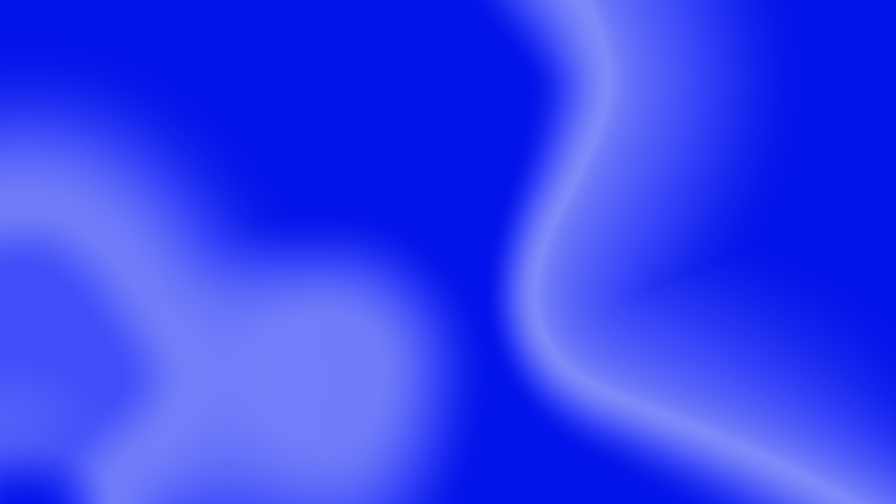
This background is drawn by a Shadertoy shader. Its source:

```glsl
const int CONTROLS = 11;
const int STEPS = 6;

// 1 at the start of the range, 0 at its end
float fade(float start, float end, float d) {
    return 1.0 - smoothstep(start, end, d);
}

// Uniform quadratic spline through three neighbouring controls
vec2 splinePoint(vec2 a, vec2 b, vec2 c, float t) {
    return mix(mix(0.5 * (a + b), b, t), mix(b, 0.5 * (b + c), t), t);
}

// Distance to the spline, positive on the left of its direction
float signedSpline(vec2 p, vec2 controls[CONTROLS]) {
    float nearest = 1e5;
    float side = 1.0;
    vec2 start = 0.5 * (controls[0] + controls[1]);
    for (int i = 1; i < CONTROLS - 1; i++) {
        for (int j = 1; j <= STEPS; j++) {
            float t = float(j) / float(STEPS);
            vec2 end = splinePoint(controls[i - 1], controls[i], controls[i + 1], t);
            vec2 dir = end - start;
            vec2 rel = p - start;
            float d = length(rel - dir * clamp(dot(rel, dir) / dot(dir, dir), 0.0, 1.0));
            if (d < nearest) {
                nearest = d;
                side = dir.x * rel.y - dir.y * rel.x < 0.0 ? -1.0 : 1.0;
            }
            start = end;
        }
    }
    return nearest * side;
}

// Soft ellipse with separate radii: left, right, down, up
float softBlob(vec2 q, vec4 radii, float core) {
    vec2 r = vec2(q.x < 0.0 ? radii.x : radii.y, q.y < 0.0 ? radii.z : radii.w);
    return fade(core, 1.0, length(q / r));
}

// Flowing ribbon: tight on one side, long falloff on the other
float ribbonLight(vec2 p, float d) {
    float bend = p.y - 0.42;
    float tight = 0.48 * fade(0.0, 0.105 + 0.35 * bend * bend, -d);
    float wide = mix(0.23, 0.4, smoothstep(0.0, 0.5, p.y));
    float trail = 0.34 * fade(0.0, wide, d) + 0.14 * exp(-max(d, 0.0) / 0.04);
    return mix(tight, trail, step(0.0, d));
}

// Rounded fold with a dim interior and a neighbouring cloud
float foldLight(vec2 p, float d) {
    float halo = 0.43 * pow(fade(0.0, 0.37, d), 1.5);
    float cloud = 0.43 * softBlob(p - vec2(0.65, 0.27), vec4(0.45, 0.33, 0.5, 0.32), 0.28);
    float outside = halo + cloud - halo * cloud / 0.45;

    float inside = 0.24 + 0.19 * fade(0.0, 0.13, -d);
    inside += 0.07 * softBlob(p - vec2(0.0, 0.17), vec4(0.25, 0.25, 0.15, 0.15), 0.0);
    inside *= 1.0 - softBlob(p - vec2(0.05, -0.03), vec4(0.2, 0.2, 0.16, 0.16), 0.1);
    return mix(inside, outside, smoothstep(-0.012, 0.012, d));
}

vec3 blueRamp(float light) {
    return vec3(light, 0.065 + 0.96 * light, mix(0.92, 0.975, smoothstep(0.0, 0.25, light)));
}

void mainImage(out vec4 fragColor, in vec2 fragCoord) {
    vec2 p = fragCoord / iResolution.xy * vec2(16.0 / 9.0, 1.0);

    vec2 ribbon[CONTROLS] = vec2[CONTROLS](
        vec2(1.10, 1.12), vec2(1.19, 0.96), vec2(1.222, 0.82), vec2(1.16, 0.67),
        vec2(1.07, 0.50), vec2(1.06, 0.36), vec2(1.14, 0.25), vec2(1.32, 0.18),
        vec2(1.55, 0.085), vec2(1.72, -0.01), vec2(1.92, -0.14));
    vec2 fold[CONTROLS] = vec2[CONTROLS](
        vec2(-0.15, 0.56), vec2(0.0, 0.592), vec2(0.12, 0.59), vec2(0.22, 0.52),
        vec2(0.30, 0.41), vec2(0.36, 0.31), vec2(0.37, 0.22), vec2(0.32, 0.13),
        vec2(0.23, 0.06), vec2(0.20, -0.05), vec2(0.20, -0.20));

    float light = 0.01;
    light += ribbonLight(p, signedSpline(p, ribbon));
    light += foldLight(p, signedSpline(p, fold));
    fragColor = vec4(blueRamp(light), 1.0);
}
```
